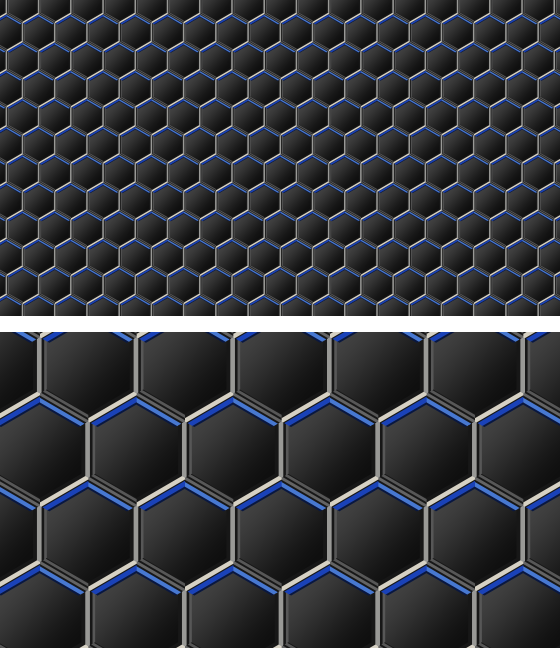
Top, the full canvas; bottom, a detail of the centre.
Give the GLSL for this pattern, as a WebGL 2 fragment shader.

```glsl
#version 300 es
precision highp float;
// Dark bevelled hexagon tiles with pale metal seams and blue upper rims.
// Each point finds its nearest tile centre, then its signed distance across
// the closest of three seam directions, which selects the line profile.

#define TILES_PER_HEIGHT vec2(9.805, 9.743) // tile widths per canvas height
#define ORIGIN vec2(0.204, 0.09)            // centre of the first tile
#define FACE_LIGHT 0.265
#define FACE_DARK 0.055
#define GROOVE_HALF 0.07
#define PALE vec3(0.84, 0.82, 0.77)
#define STEEL vec3(0.60, 0.60, 0.59)
#define DIM_STEEL vec3(0.34, 0.34, 0.34)
#define DEEP_BLUE vec3(0.10, 0.26, 0.72)
#define SKY_BLUE vec3(0.28, 0.47, 0.82)
#define SAMPLES 3

uniform vec2 u_resolution;
out vec4 outColor;

const float ROW = 0.8660254;

// Offset from the nearest centre of a hexagonal lattice with unit tile width.
vec2 tileOffset(vec2 p) {
  vec2 cell = vec2(1.0, 2.0 * ROW);
  vec2 a = p - cell * floor(p / cell + 0.5);
  vec2 q = p - 0.5 * cell;
  vec2 b = q - cell * floor(q / cell + 0.5);
  return dot(a, a) < dot(b, b) ? a : b;
}

// Filtered coverage of the strip from lo to hi.
float band(float s, float lo, float hi, float px) {
  return clamp((hi - s) / px + 0.5, 0.0, 1.0)
       - clamp((lo - s) / px + 0.5, 0.0, 1.0);
}

vec3 tileColor(vec2 p, float px) {
  vec2 q = tileOffset(p);

  // Diagonal sheen over the face.
  float t = smoothstep(-0.58, 0.52, dot(q, vec2(0.72, -0.69)));
  vec3 color = vec3(mix(FACE_LIGHT, FACE_DARK, t));

  // Closest seam: upright, rising or falling.
  vec3 h = vec3(q.x, dot(q, vec2(0.5, -ROW)), dot(q, vec2(-0.5, -ROW)));
  vec3 reach = abs(h);
  float nearest = max(reach.x, max(reach.y, reach.z));
  bool upright = reach.x >= nearest;
  bool rising = !upright && reach.y >= nearest;
  float side = upright ? h.x : (rising ? h.y : h.z);
  float s = side - 0.5 * sign(side);

  // Dark groove shared by all seams.
  color = mix(color, vec3(0.09), band(s, -GROOVE_HALF, GROOVE_HALF, px));

  if (upright) {
    color = mix(color, STEEL, band(s, -0.030, 0.018, px));
    color = mix(color, DIM_STEEL, band(s, 0.045, 0.072, px));
  } else if (rising) {
    color = mix(color, PALE, band(s, -0.030, 0.016, px));
    color = mix(color, DEEP_BLUE, band(s, 0.028, 0.078, px));
    color = mix(color, DEEP_BLUE * 0.35, band(s, 0.078, 0.098, px));
  } else {
    color = mix(color, DIM_STEEL, band(s, -0.060, -0.032, px));
    color = mix(color, DIM_STEEL * 1.15, band(s, -0.012, 0.018, px));
    color = mix(color, SKY_BLUE, band(s, 0.038, 0.080, px));
    color = mix(color, DEEP_BLUE * 0.35, band(s, 0.080, 0.100, px));
  }
  return color;
}

void main() {
  float n = float(SAMPLES);
  float px = TILES_PER_HEIGHT.x / (u_resolution.y * n);
  vec3 sum = vec3(0.0);

  // Average a small grid of samples to smooth the mitred corners.
  for (int j = 0; j < SAMPLES; j++) {
    for (int i = 0; i < SAMPLES; i++) {
      vec2 jitter = (vec2(i, j) + 0.5) / n - 0.5;
      vec2 p = (gl_FragCoord.xy + jitter) / u_resolution.y;
      sum += tileColor(p * TILES_PER_HEIGHT - ORIGIN, px);
    }
  }
  outColor = vec4(sum / (n * n), 1.0);
}
```
